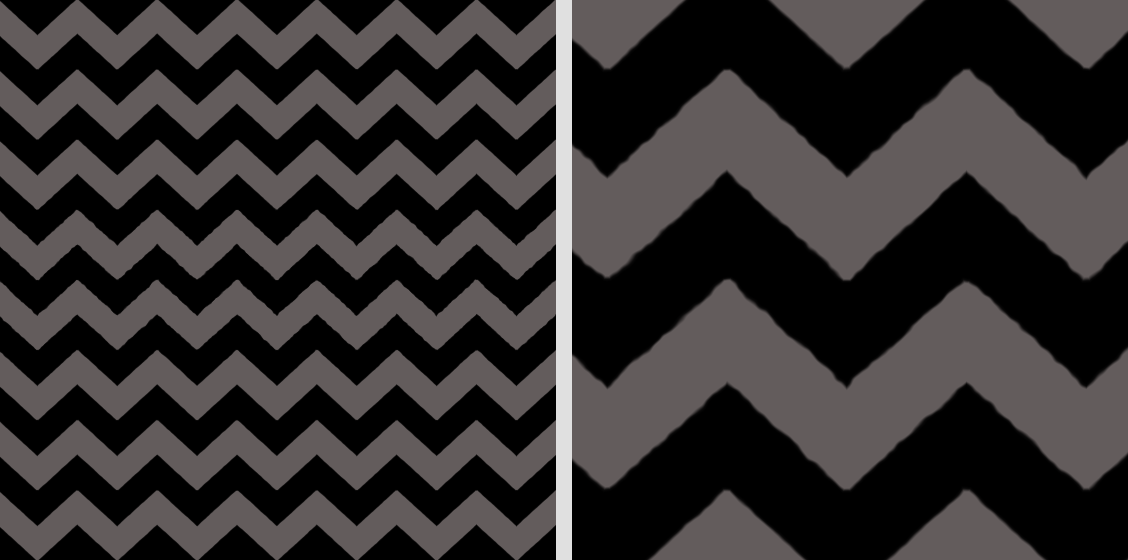
Left: the whole. Right: its middle third, enlarged.
A Shadertoy shader for this pattern:

```glsl
// Grey chevron stripes on black, with softly worn edges and blunted tips.

// All lengths are fractions of the canvas height.
const vec3 STRIPE_GREY = vec3(0.388, 0.361, 0.361);
const float ZIG_PERIOD = 0.1426;
const float ZIG_HEIGHT = 0.0651;
const float FIRST_PEAK = 0.1380;
const float ROW_PERIOD = 0.12526;
const float STRIPE_WIDTH = 0.0621;   // measured vertically
const float TOP_OVERHANG = 0.0022;   // first peak lies just above the top
const float TIP_BLUNT = 0.0015;
const float EDGE_SOFTNESS = 0.0012;

vec2 hashGradient(vec2 cell) {
    vec3 p = fract(cell.xyx * vec3(0.1031, 0.1030, 0.0973));
    p += dot(p, p.yzx + 33.33);
    float angle = 6.2832 * fract((p.x + p.y) * p.z);
    return vec2(cos(angle), sin(angle));
}

float gradientNoise(vec2 p) {
    vec2 cell = floor(p);
    vec2 f = p - cell;
    vec2 u = f * f * f * (f * (f * 6.0 - 15.0) + 10.0);
    vec2 e = vec2(1.0, 0.0);
    float a = dot(hashGradient(cell), f);
    float b = dot(hashGradient(cell + e.xy), f - e.xy);
    float c = dot(hashGradient(cell + e.yx), f - e.yx);
    float d = dot(hashGradient(cell + e.xx), f - e.xx);
    return mix(mix(a, b, u.x), mix(c, d, u.x), u.y);
}

// 0 at each peak, 1 at each valley
float zigzag(float x, float period, float peak) {
    return 2.0 * abs(fract((x - peak) / period + 0.5) - 0.5);
}

// Signed distance to the repeated chevron, positive inside; y runs downward
float chevronDistance(vec2 p, float zigHeight, float stripeWidth) {
    float drop = zigHeight * zigzag(p.x, ZIG_PERIOD, FIRST_PEAK);
    float row = (p.y - drop - 0.5 * stripeWidth) / ROW_PERIOD;
    float offset = (fract(row + 0.5) - 0.5) * ROW_PERIOD;

    float slope = 2.0 * zigHeight / ZIG_PERIOD;
    float sides = (0.5 * stripeWidth - abs(offset)) * inversesqrt(1.0 + slope * slope);

    // Cut the outer tips flat
    float belowPeak = offset + 0.5 * stripeWidth + drop;
    float tips = min(belowPeak, stripeWidth + zigHeight - belowPeak) - TIP_BLUNT;
    return min(sides, tips);
}

// Fine raggedness, strongest in the middle rows
float edgeWear(vec2 p) {
    float middle = 1.0 - smoothstep(0.08, 0.18, abs(p.y - 0.5));
    float strength = mix(0.0006, 0.0020, middle);
    return strength * (gradientNoise(p * 75.0) + 0.5 * gradientNoise(p * 160.0));
}

float coverage(float dist, float softness) {
    return smoothstep(-softness, softness, dist);
}

void mainImage(out vec4 fragColor, in vec2 fragCoord) {
    vec2 p = fragCoord / iResolution.y;
    p.y = 1.0 - p.y;

    float dist = chevronDistance(p + vec2(0.0, TOP_OVERHANG), ZIG_HEIGHT, STRIPE_WIDTH);
    dist += edgeWear(p);

    // Crisp stripe plus a faint fringe spilling over its edge
    float softness = max(EDGE_SOFTNESS, 0.6 / iResolution.y);
    float stripe = coverage(dist, softness);
    float fringe = coverage(dist + softness, softness);
    fragColor = vec4(STRIPE_GREY * mix(stripe, fringe, 0.15), 1.0);
}
```
